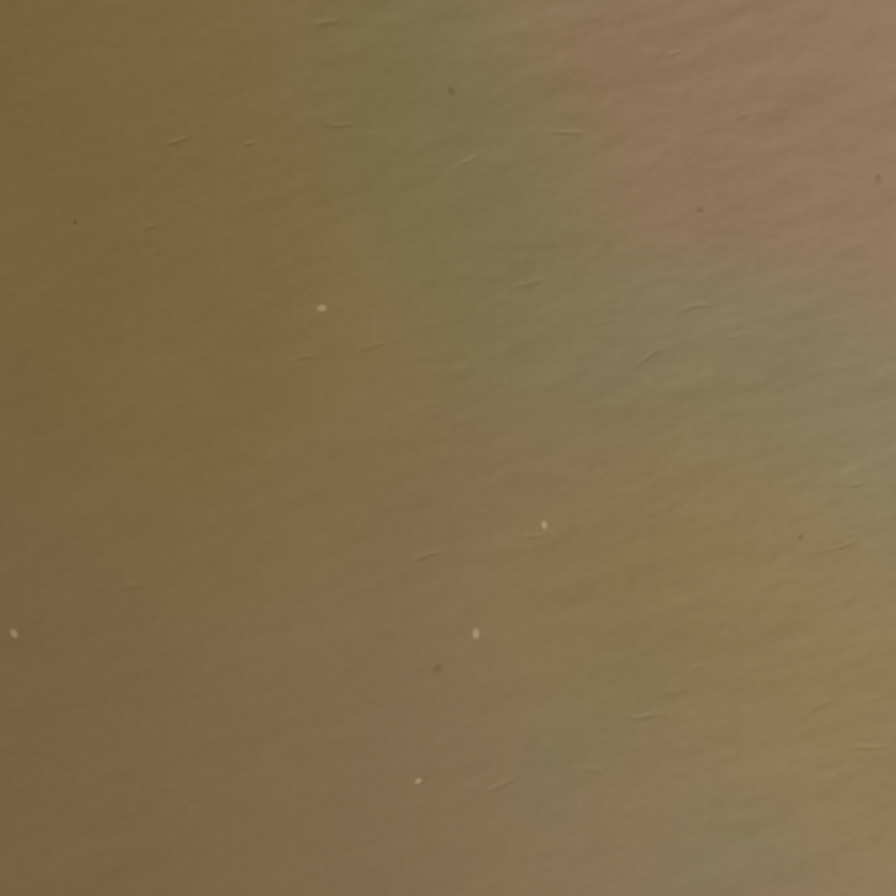
Reproduce this texture procedurally as a Shadertoy shader.

```glsl
float hash(vec2 p) {
    return fract(sin(dot(p, vec2(127.1, 311.7))) * 43758.5453);
}

float noise(vec2 p) {
    vec2 cell = floor(p), f = fract(p);
    f = f * f * (3.0 - 2.0 * f);
    return mix(mix(hash(cell), hash(cell + vec2(1, 0)), f.x),
               mix(hash(cell + vec2(0, 1)), hash(cell + vec2(1, 1)), f.x), f.y);
}

float fbm(vec2 p) {
    float sum = 0.0, amplitude = 0.5;
    for (int i = 0; i < 5; i++) {
        sum += amplitude * noise(p);
        p = mat2(1.6, 1.2, -1.2, 1.6) * p + 7.3;
        amplitude *= 0.5;
    }
    return sum;
}

vec2 rotate(vec2 p, float angle) {
    float c = cos(angle), s = sin(angle);
    return vec2(c * p.x + s * p.y, c * p.y - s * p.x);
}

float segmentDistance(vec2 p, vec2 a, vec2 b) {
    vec2 ab = b - a;
    return length(p - a - ab * clamp(dot(p - a, ab) / dot(ab, ab), 0.0, 1.0));
}

// Trowel relief: long strokes rising gently to the right
float plasterHeight(vec2 p) {
    vec2 q = rotate(p, 0.28);
    return fbm(q * vec2(9.0, 24.0)) + 0.4 * fbm(q * vec2(28.0, 60.0) + 19.0);
}

void mainImage(out vec4 fragColor, in vec2 fragCoord) {
    vec2 uv = fragCoord / iResolution.xy;
    vec2 warped = uv + 0.16 * (vec2(fbm(uv * 5.0), fbm(uv * 5.0 + 31.0)) - 0.48);

    // Light grows from left to right
    vec3 color = mix(vec3(0.462, 0.379, 0.268), vec3(0.572, 0.484, 0.378),
                     smoothstep(-0.15, 1.15, uv.x + 0.04 * (uv.y - 0.5)));

    // Broad stains of ochre, rose and grey olive
    float ochreLeft = smoothstep(0.55, 0.1, segmentDistance(warped, vec2(0.0, 0.95), vec2(0.22, 0.72)));
    float ochreRight = smoothstep(0.3, 0.05, segmentDistance(warped, vec2(0.75, 0.33), vec2(1.0, 0.22)));
    float rose = smoothstep(0.26, 0.05, segmentDistance(warped, vec2(0.78, 0.9), vec2(1.0, 0.85)));
    float band = min(segmentDistance(warped, vec2(0.44, 0.98), vec2(0.58, 0.66)),
                     segmentDistance(warped, vec2(0.58, 0.66), vec2(1.0, 0.52)));
    float olive = smoothstep(0.17, 0.04, band);
    float olivePatch = min(segmentDistance(warped, vec2(0.6, 0.13), vec2(0.7, 0.2)),
                           segmentDistance(warped, vec2(0.77, 0.0), vec2(0.84, 0.03)));
    olive = max(olive, 0.8 * smoothstep(0.09, 0.01, olivePatch));
    color += ochreLeft * vec3(-0.002, -0.001, -0.038);
    color += ochreRight * vec3(-0.002, 0.001, -0.033);
    color += rose * vec3(0.004, -0.012, -0.003);
    color += olive * vec3(-0.025, 0.004, -0.002);
    color += 0.022 * (fbm(uv * 7.0 + 53.0) - 0.48) * vec3(1.0, 0.9, 0.5);

    // Soft relief, stronger toward the upper right
    float roughness = mix(0.35, 1.0, smoothstep(0.3, 0.9, uv.x * 0.7 + uv.y * 0.4));
    float slope = plasterHeight(uv + vec2(-0.002, 0.003)) - plasterHeight(uv - vec2(-0.002, 0.003));
    color += 0.075 * roughness * slope;

    // Short scratches with one dark and one light lip
    for (int i = 0; i < 34; i++) {
        float id = float(i);
        vec2 center = vec2(hash(vec2(id, 1.7)), hash(vec2(id, 5.3)));
        center.x = sqrt(center.x);
        vec2 q = rotate(uv - center, 0.25 + 0.7 * (hash(vec2(id, 9.1)) - 0.5));
        float halfLength = 0.01 + 0.025 * hash(vec2(id, 12.4));
        q.y += 0.006 * (noise(uv * 45.0 + id) - 0.5);
        float fade = smoothstep(halfLength, 0.0, abs(q.x));
        float lips = exp(-pow(q.y / 0.0022, 2.0)) - 0.7 * exp(-pow((q.y - 0.004) / 0.003, 2.0));
        color -= 0.045 * hash(vec2(id, 15.8)) * fade * lips;
    }

    // Sparse pale flecks and fainter dark pits
    for (int i = 0; i < 11; i++) {
        float id = float(i);
        vec2 center = vec2(hash(vec2(id, 21.3)), hash(vec2(id, 27.9)));
        vec2 q = rotate(uv - center, 6.28 * hash(vec2(id, 33.1))) * vec2(1.0, 1.4);
        float radius = 0.005 + 0.004 * hash(vec2(id, 38.6));
        float spot = smoothstep(radius, 0.2 * radius, length(q));
        color += spot * (i < 5 ? vec3(0.13, 0.13, 0.12) : vec3(-0.045));
    }

    // Faint blurred grain
    color += 0.010 * (noise(uv * 170.0) - 0.5);
    fragColor = vec4(color, 1.0);
}
```
